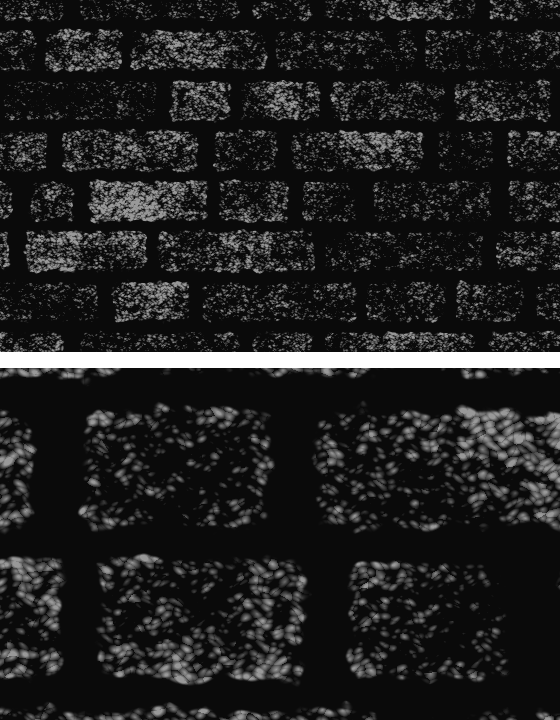
Top: the whole. Bottom: its middle third, enlarged.
Give the GLSL for this texture, as a Shadertoy shader.

```glsl
const float ROWS = 7.0;

// Per course: brick count, first joint, cosine and sine sway of the joints
const vec4 COURSES[7] = vec4[7](
    vec4(4.0, 0.126,  0.004,  0.073),
    vec4(4.0, 0.763, -0.012,  0.060),
    vec4(5.0, 0.833, -0.029, -0.056),
    vec4(5.0, 0.521, -0.012,  0.046),
    vec4(6.0, 0.525,  0.000, -0.045),
    vec4(4.0, 0.322, -0.048, -0.024),
    vec4(5.0, 0.198, -0.010, -0.055));

// Per course: where the face is worn palest
const float WORN[7] = float[7](0.74, 0.33, 0.52, 0.68, 0.23, 0.10, 0.29);

vec2 hash2(vec2 p) {
    return fract(sin(vec2(dot(p, vec2(127.1, 311.7)),
                          dot(p, vec2(269.5, 183.3)))) * 43758.5);
}

// Cellular noise: distance to the nearest seed, and that seed's random value
vec2 cells(vec2 p) {
    vec2 cell = floor(p), nearest = vec2(9.0, 0.0);
    for (int y = -1; y <= 1; y++)
    for (int x = -1; x <= 1; x++) {
        vec2 c = cell + vec2(x, y);
        float d = length(c + hash2(c) - p);
        if (d < nearest.x) nearest = vec2(d, hash2(c + 57.0).x);
    }
    return nearest;
}

float roundBox(vec2 p, vec2 halfSize, float radius) {
    vec2 q = abs(p) - halfSize + radius;
    return length(max(q, 0.0)) + min(max(q.x, q.y), 0.0) - radius;
}

float joint(vec4 course, float i) {
    float k = mod(i, course.x);
    return course.y + i / course.x + course.z * cos(2.0 * k) + course.w * sin(2.0 * k);
}

float wrapped(float x) {
    return fract(x + 0.5) - 0.5;
}

void mainImage(out vec4 fragColor, in vec2 fragCoord) {
    vec2 uv = fragCoord / iResolution.xy;
    float aspect = iResolution.x / iResolution.y;
    vec2 p = vec2(uv.x * aspect, uv.y);

    // Courses are counted downward, the first one split by the top edge
    float down = (1.0 - uv.y) * ROWS;
    float row = floor(down + 0.5);
    float dy = (down - row) / ROWS;
    int r = int(mod(row, ROWS));
    vec4 course = COURSES[r];

    // Ragged outline
    vec2 coarse = cells(p * vec2(20.0, 25.0));
    vec2 medium = cells(p * vec2(50.0, 66.0) + 0.25 * sin(p.yx * 90.0));
    vec2 fine = cells(p * vec2(110.0, 145.0) + 0.3 * sin(p.yx * 170.0));
    float ragged = 0.014 * (coarse.x - 0.45) + 0.010 * (medium.x - 0.45);

    // Nearest brick in the course
    float edge = 1.0;
    vec2 brick = vec2(0.0);
    for (float i = 0.0; i < course.x; i++) {
        float left = joint(course, i), right = joint(course, i + 1.0);
        vec2 rnd = hash2(vec2(i, float(r)) + 3.0);
        vec2 halfSize = vec2(0.5 * (right - left) * aspect - mix(0.015, 0.029, rnd.y),
                             mix(0.051, 0.056, rnd.x));
        float dx = wrapped(uv.x - 0.5 * (left + right)) * aspect;
        float d = roundBox(vec2(dx, dy), halfSize, 0.014) + ragged;
        if (d < edge) { edge = d; brick = rnd; }
    }

    // Paleness: by brick, worn spot, broad patches and rim
    float spot = wrapped(uv.x - WORN[r]) / 0.075;
    float pale = mix(-0.19, 0.08, brick.x) + 0.27 * exp(-spot * spot);
    pale += 0.35 * (0.45 - cells(p * vec2(7.0, 11.0)).x);
    pale += 0.07 * smoothstep(-0.014, -0.004, edge);

    // Pitted grain
    float grain = 2.0 * (0.45 - coarse.x) + 2.8 * (0.45 - medium.x)
                + 3.0 * (0.45 - fine.x) + 1.5 * (fine.y - 0.5);

    float face = smoothstep(0.002, -0.004, edge);
    float grey = 0.04 + face * clamp(pale + 0.22 * grain, 0.0, 0.56);
    fragColor = vec4(vec3(grey), 1.0);
}
```
